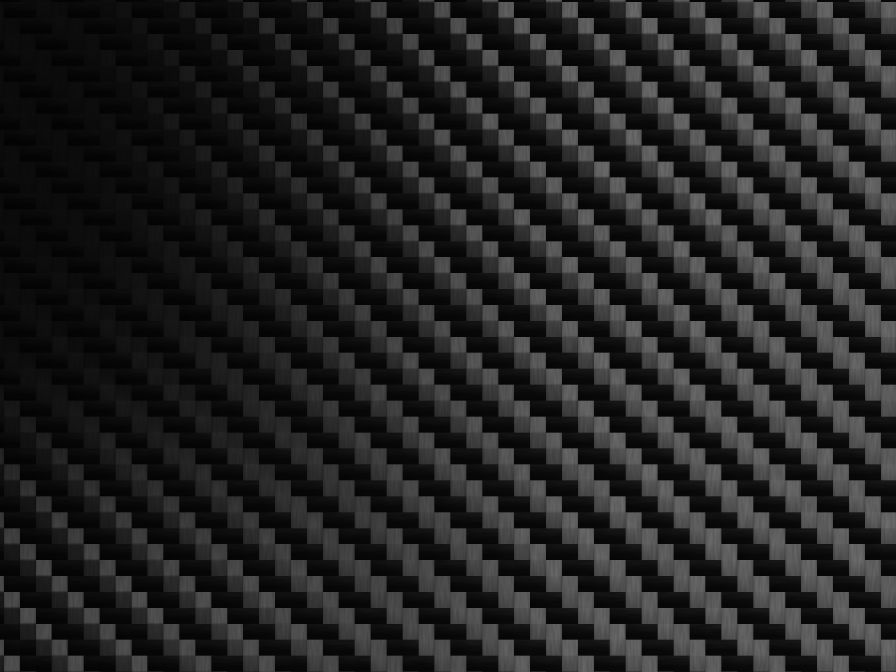
Write a Shadertoy shader that draws this texture.

```glsl
// Carbon fibre cloth: black 2x2 twill weave under a broad diagonal sheen.

const float CELLS_ACROSS = 56.2;            // tow widths across the canvas
const vec2  WEAVE_OFFSET = vec2(0.25, 0.13);
const float TWILL_PERIOD = 4.0;             // cells in one twill repeat
const float FLOAT_LENGTH = 2.0;             // cells a tow stays on top
const float TWILL_PHASE  = 3.0;
const float FIBRE_DENSITY = 7.0;            // fibre streaks per cell
const float FIBRE_CONTRAST = 0.16;
const float CELL_VARIATION = 0.10;
const float TOW_EDGE_SHADE = 0.18;
const float SHADOW_LEVEL = 0.045;
const float CREST_GAIN = 0.33;              // lit upper half of a warp float
const float TAIL_GAIN  = 0.30;              // dimmer lower half
const vec2  WEFT_RANGE = vec2(0.028, 0.075);
const int   AA = 3;                         // samples per pixel side

float hash(vec2 p) {
    p = fract(p * vec2(0.1031, 0.1137));
    p += dot(p, p.yx + 33.33);
    return fract((p.x + p.y) * p.x * 17.17);
}

vec2 gradientAt(vec2 corner) {
    float angle = 6.2832 * hash(corner);
    return vec2(cos(angle), sin(angle));
}

// Gradient noise, roughly -0.7 to 0.7.
float gradientNoise(vec2 p) {
    vec2 i = floor(p), f = fract(p);
    vec2 u = f * f * f * (f * (f * 6.0 - 15.0) + 10.0);
    vec2 e = vec2(1.0, 0.0);
    float a = dot(gradientAt(i), f);
    float b = dot(gradientAt(i + e.xy), f - e.xy);
    float c = dot(gradientAt(i + e.yx), f - e.yx);
    float d = dot(gradientAt(i + e.xx), f - e.xx);
    return mix(mix(a, b, u.x), mix(c, d, u.x), u.y);
}

// Darkens both long sides of a tow; across runs 0 to 1.
float towProfile(float across) {
    return 1.0 - TOW_EDGE_SHADE * pow(abs(2.0 * across - 1.0), 6.0);
}

// Vertical tow: bright crest above, dimmer tail below.
float warpShade(vec2 p, float along, vec2 uv) {
    float crestLight = max(smoothstep(0.05, 0.70, uv.x),
                           0.75 * smoothstep(0.50, 0.92, uv.y));
    float tailLight = smoothstep(0.20, 1.40, uv.x + 0.6 * uv.y);
    float crest = SHADOW_LEVEL + CREST_GAIN * crestLight;
    float tail = SHADOW_LEVEL + TAIL_GAIN * tailLight;
    tail *= mix(1.08, 0.88, along - 1.0);
    float shade = mix(crest, tail, smoothstep(0.88, 1.08, along));
    float fibres = gradientNoise(p * vec2(FIBRE_DENSITY, 0.9));
    return shade * towProfile(fract(p.x)) * (1.0 + FIBRE_CONTRAST * fibres);
}

// Horizontal tow: nearly black, with a faint upper gleam.
float weftShade(vec2 p, float along, vec2 uv) {
    float shade = mix(WEFT_RANGE.y, WEFT_RANGE.x, smoothstep(0.0, 0.8, fract(p.y)));
    shade *= mix(0.55, 1.1, smoothstep(0.0, 1.1, uv.x + 0.4 * uv.y));
    shade *= 0.85 + 0.15 * along;
    float fibres = gradientNoise(p.yx * vec2(FIBRE_DENSITY, 0.9) + 71.0);
    return shade * (1.0 + 2.0 * FIBRE_CONTRAST * fibres);
}

// uv spans the canvas with y pointing down.
float weave(vec2 uv) {
    float aspect = iResolution.y / iResolution.x;
    vec2 p = uv * vec2(1.0, aspect) * CELLS_ACROSS - WEAVE_OFFSET;
    vec2 cell = floor(p);
    float warpAlong = mod(p.y - cell.x + TWILL_PHASE, TWILL_PERIOD);
    float weftAlong = mod(p.x - cell.y, TWILL_PERIOD);
    float shade = warpAlong < FLOAT_LENGTH
        ? warpShade(p, warpAlong, uv)
        : weftShade(p, weftAlong, uv);
    return shade * (1.0 + CELL_VARIATION * (hash(cell + 100.0) - 0.5));
}

void mainImage(out vec4 fragColor, in vec2 fragCoord) {
    float total = 0.0;
    for (int y = 0; y < AA; y++)
    for (int x = 0; x < AA; x++) {
        vec2 jitter = (vec2(x, y) + 0.5) / float(AA) - 0.5;
        vec2 uv = (fragCoord + jitter) / iResolution.xy;
        total += weave(vec2(uv.x, 1.0 - uv.y));
    }
    fragColor = vec4(vec3(total / float(AA * AA)), 1.0);
}
```
